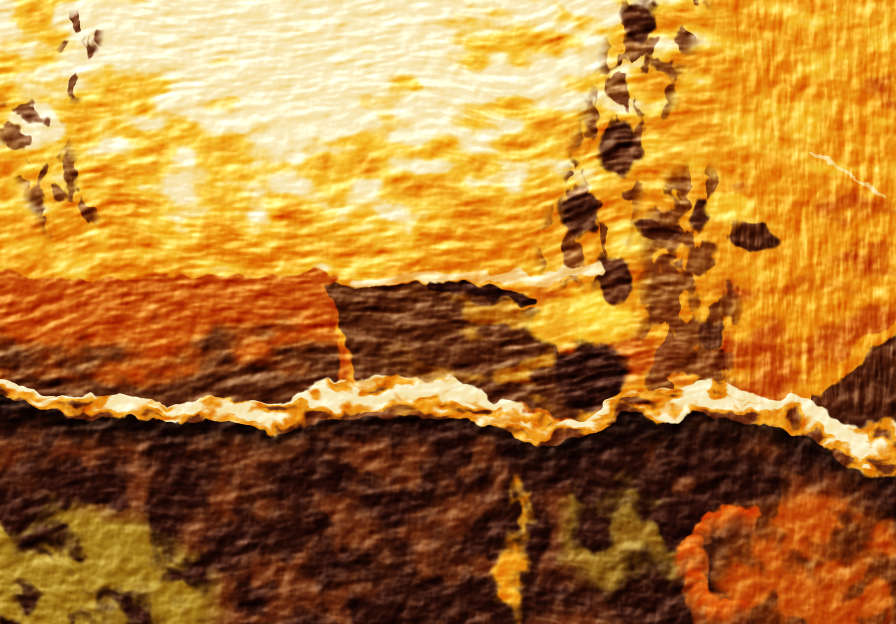
A Shadertoy shader for this texture:

```glsl
// Thick impasto paint: a glowing gold field above a crusted ridge and a dark umber wall.
const vec3 CREAM = vec3(.98, .92, .74), YELLOW = vec3(.97, .78, .22), GOLD = vec3(.92, .58, .08);
const vec3 RUST = vec3(.78, .33, .05), UMBER = vec3(.45, .2, .08), DARK = vec3(.18, .06, .035);
const vec3 OLIVE = vec3(.66, .5, .12);
// Ridge knots: x, centre height, half thickness
const vec3 RIDGE[11] = vec3[11](
  vec3(0, .37, .013), vec3(.12, .355, .018), vec3(.3, .345, .02), vec3(.45, .333, .028),
  vec3(.56, .365, .034), vec3(.7, .365, .034), vec3(.92, .305, .02), vec3(1, .345, .02),
  vec3(1.15, .358, .03), vec3(1.27, .335, .024), vec3(1.4, .28, .04));
// Pits in the gold: centre, radii
const vec4 PITS[8] = vec4[8](
  vec4(1.02, .965, .025, .035), vec4(.99, .765, .04, .03), vec4(.93, .65, .033, .042),
  vec4(.985, .555, .033, .033), vec4(1.05, .63, .03, .016), vec4(1.125, .655, .022, .026),
  vec4(1.21, .615, .04, .02), vec4(1.13, .465, .022, .022));

float hash(vec2 p) {
  vec3 q = fract(p.xyx * .1031);
  q += dot(q, q.yzx + 33.33);
  return fract((q.x + q.y) * q.z);
}
float noise(vec2 p) {
  vec2 i = floor(p), f = fract(p);
  f *= f * (3. - 2. * f);
  return mix(mix(hash(i), hash(i + vec2(1, 0)), f.x),
             mix(hash(i + vec2(0, 1)), hash(i + 1.), f.x), f.y);
}
float fbm(vec2 p) {
  float sum = 0.;
  for (float amp = .5; amp > .05; amp *= .5) {
    sum += amp * noise(p);
    p = mat2(1.6, .4, -.4, 1.6) * p + 17.;
  }
  return sum;
}
vec2 wobble(vec2 p) { return vec2(fbm(p), fbm(p + 31.)) - .47; }

// Soft ellipse: e holds centre and radii
float blob(vec2 p, vec4 e) {
  return 1. - smoothstep(.85, 1.15, length((p - e.xy) / e.zw));
}
// Soft rectangle: r holds low and high corners
float slab(vec2 p, vec4 r) {
  vec2 m = smoothstep(r.xy - .006, r.xy, p) * smoothstep(r.zw, r.zw - .006, p);
  return m.x * m.y;
}
// Soft line: s holds both ends
float stroke(vec2 p, vec4 s, float width) {
  vec2 d = s.zw - s.xy;
  float t = clamp(dot(p - s.xy, d) / dot(d, d), 0., 1.);
  return 1. - smoothstep(.5 * width, width, length(p - s.xy - d * t));
}
vec2 ridgeAt(float x) {
  vec2 r = RIDGE[0].yz;
  for (int i = 1; i < 11; i++)
    r = mix(r, RIDGE[i].yz, smoothstep(RIDGE[i - 1].x, RIDGE[i].x, x));
  return r;
}
// Surface height: brush hairs that turn upright on the right, plus lumps
float relief(vec2 p) {
  float across = fbm(vec2(p.x * 22., (p.y - .12 * p.x + .05 * noise(p * 6.)) * 85.));
  float hairs = mix(across, fbm(p * vec2(85, 22)), smoothstep(1.05, 1.25, p.x));
  return mix(.2, .6, smoothstep(.3, .4, p.y)) * hairs + .7 * fbm(p * 42.);
}
vec3 goldField(vec2 p, vec2 w, float grain) {
  vec2 g = (p - vec2(.45, 1.02)) / vec2(.62, .36);
  float tone = .32 + .8 * exp(-dot(g, g)) + grain - .47;
  tone -= .2 * smoothstep(.62, .42, p.y);
  vec3 col = mix(RUST, GOLD, smoothstep(0., .3, tone));
  col = mix(col, YELLOW, smoothstep(.38, .68, tone));
  col = mix(col, CREAM, smoothstep(.64, .86, tone));
  // Broken flecks along the cracks
  float fleck = smoothstep(.47, .56, fbm(w * vec2(42, 26)));
  float zone = stroke(p, vec4(1.07, 1, .93, .6), .08) + stroke(p, vec4(1.12, .65, 1.1, .42), .1)
    + stroke(p, vec4(.13, .95, .12, .87), .04) + stroke(p, vec4(.04, .8, .11, .66), .06);
  col = mix(col, UMBER, fleck * min(zone, .85));
  for (int i = 0; i < 8; i++) col = mix(col, mix(DARK, UMBER, grain), blob(w, PITS[i]));
  col = mix(col, YELLOW, blob(w, vec4(1.17, .665, .035, .03)));
  return mix(col, CREAM, .6 * stroke(w, vec4(1.3, .76, 1.42, .685), .004));
}
// Red band, brown patch and yellow lump resting on the ridge
vec3 middleBand(vec3 col, vec2 w, float grain) {
  vec3 red = mix(UMBER * .8, RUST, smoothstep(.38, .48, w.y + .25 * (grain - .47)));
  col = mix(col, red, slab(w, vec4(-.1, .35, .545, .56)));
  vec3 brown = mix(UMBER * .8, GOLD, .7 * smoothstep(.45, .6, grain) * smoothstep(.6, .8, w.x));
  vec2 slanted = w + vec2(.4 * (w.y - .47), .25 * max(w.x - .72, 0.));
  col = mix(col, brown, slab(slanted, vec4(.555, .38, .89, .545)));
  col = mix(col, DARK, blob(w, vec4(.955, .395, .06, .05)));
  col = mix(col, mix(GOLD, YELLOW, 2. * grain), blob(w, vec4(.935, .485, .09, .042)));
  col = mix(col, DARK, stroke(w, vec4(.7, .54, .85, .525), .011));
  col = mix(col, mix(GOLD, CREAM, 1.4 * grain), stroke(w, vec4(.58, .55, .96, .565), .011));
  float rim = w.y - .36 - .9 * (w.x - 1.3);
  col = mix(col, mix(DARK, UMBER, grain), step(1.3, w.x) * smoothstep(.004, -.004, rim));
  return mix(col, GOLD, stroke(w, vec4(1.46, .5, 1.31, .37), .012));
}
vec3 lowerWall(vec2 w, float grain, float depth) {
  float patches = smoothstep(.34, .56, grain);
  vec3 col = mix(DARK, UMBER, smoothstep(.4, .7, grain));
  col = mix(col, OLIVE, patches * blob(w, vec4(.1, .04, .24, .15)));
  col = mix(col, OLIVE, .7 * patches * blob(w, vec4(1, .14, .1, .09)));
  col = mix(col, RUST, (.4 + .6 * patches) * blob(w, vec4(1.31, .08, .16, .13)));
  col = mix(col, mix(DARK, GOLD, patches), stroke(w, vec4(.84, .22, .81, -.05), .03));
  // Curl of red beads
  for (int i = 0; i < 11; i++) {
    float a = 1.3 + .34 * float(i), size = .02 + .012 * hash(vec2(i, 5));
    vec2 c = vec2(1.18, .085) + .075 * vec2(cos(a), sin(a));
    vec3 bead = mix(UMBER, RUST * 1.15, smoothstep(-size, size, w.y - c.y));
    col = mix(col, bead, blob(w, vec4(c, size, size)));
  }
  return mix(col, DARK * .4, .9 * smoothstep(.08, .02, depth));
}
void mainImage(out vec4 fragColor, in vec2 fragCoord) {
  vec2 p = fragCoord / iResolution.xy * vec2(1.438, 1);
  vec2 w = p + .045 * wobble(p * 14.) + .025 * wobble(p * 48.);
  float grain = fbm(p * vec2(9, 22) + 8. * w), d = (w.y - ridgeAt(p.x).x) / ridgeAt(p.x).y;
  vec3 col = middleBand(goldField(p, w, grain), w, grain);
  vec3 wall = lowerWall(w, fbm(w * 22.), ridgeAt(p.x).x - w.y);
  col = mix(wall, col, smoothstep(-.3, .3, d));
  // Ridge crust, lit from above
  float lit = d + 6. * (fbm(w * vec2(26, 60)) - .47);
  vec3 crust = mix(UMBER, GOLD, smoothstep(-1.4, -.3, lit));
  crust = mix(crust, CREAM, smoothstep(-.2, .7, lit));
  col = mix(col, crust, 1. - smoothstep(.9, 1.05, abs(d)));
  // Raking light over the paint
  float shade = relief(p) - relief(p + vec2(-.003, .005));
  col = pow(col, vec3(exp2(-5. * shade))) + .6 * max(shade, 0.) * CREAM;
  fragColor = vec4(clamp(col, 0., 1.), 1);
}
```
